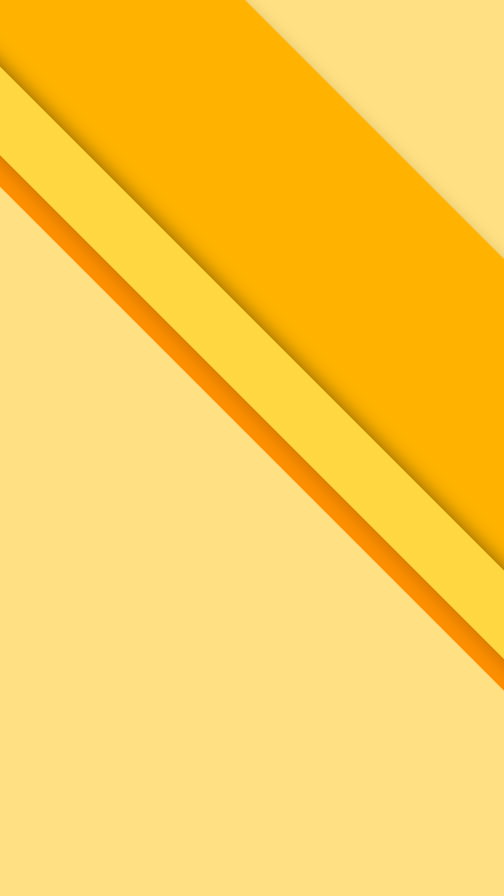
A Shadertoy shader for this background:

```glsl
// Flat diagonal paper bands in cream, amber, yellow and orange.
// One signed distance across the 45 degree slope places every edge;
// soft exponential shadows lift the upper sheets off the lower ones.

const vec3 CREAM  = vec3(1.00, 0.878, 0.510);
const vec3 AMBER  = vec3(1.00, 0.702, 0.000);
const vec3 YELLOW = vec3(1.00, 0.843, 0.251);
const vec3 ORANGE = vec3(1.00, 0.561, 0.000);

// Coverage of the half plane beyond an edge, smoothed over one pixel.
float beyond(float slope, float edge, float pixel) {
    return smoothstep(-0.7 * pixel, 0.7 * pixel, slope - edge);
}

// Light left after a shadow that fades with distance from its edge.
float shade(float gap, float strength, float spread) {
    float t = max(gap, 0.0) / spread;
    return 1.0 - strength * exp(-t - 0.5 * t * t);
}

void mainImage(out vec4 fragColor, in vec2 fragCoord) {
    // Canvas widths, measured from the upper left corner.
    float pixel = 1.0 / iResolution.x;
    vec2 p = vec2(fragCoord.x, iResolution.y - fragCoord.y) * pixel;

    // Distance down and left across the bands.
    float slope = dot(p, vec2(-1.0, 1.0)) * inversesqrt(2.0);

    // Band borders, from the upper right to the lower left.
    float amberEdge  = -0.3437;
    float yellowEdge =  0.0933;
    float orangeEdge =  0.2177;
    float creamEdge  =  0.2619;

    // Sheets with the shadows that fall on them.
    vec3 corner = CREAM * shade(amberEdge - slope, 0.06, 0.014);
    vec3 amber  = AMBER * shade(yellowEdge - slope, 0.27, 0.023);
    vec3 orange = ORANGE * shade(slope - orangeEdge, 0.13, 0.024);

    // Stack the bands.
    vec3 color = mix(corner, amber, beyond(slope, amberEdge, pixel));
    color = mix(color, YELLOW, beyond(slope, yellowEdge, pixel));
    color = mix(color, orange, beyond(slope, orangeEdge, pixel));
    color = mix(color, CREAM, beyond(slope, creamEdge, pixel));

    fragColor = vec4(color, 1.0);
}
```
